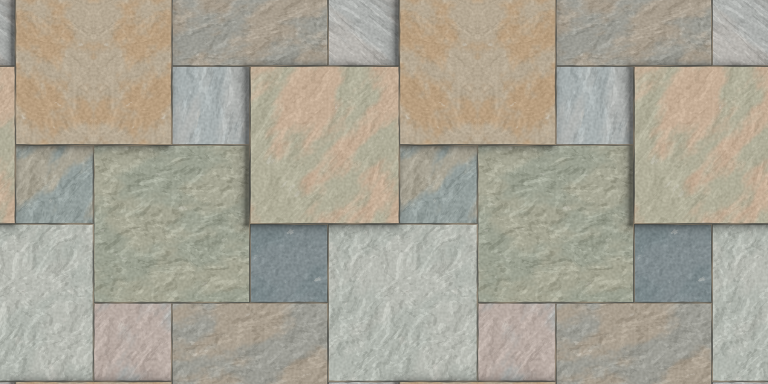
Write a WebGL 2 fragment shader that draws this texture.

```glsl
#version 300 es
precision highp float;

uniform vec2 u_resolution;
out vec4 fragColor;

const float CELLS = 5.0;                    // grid cells per repeat; one repeat fills the height
const vec2 GRID_START = vec2(0.20, 0.86);   // first grid line, from the top left
const vec2 CELL_PITCH = vec2(1.018, 1.027); // four even cells, the fifth takes the rest
const float JOINT_HALF_WIDTH = 0.012;
const float EDGE_WOBBLE = 0.005;
const float RIM_WIDTH = 0.04;
const float RIM_LIGHT = 0.03;
const float SHADOW_DEPTH = 0.42;
const float SHADOW_SOFTNESS = 0.05;
const vec2 SHADOW_SHIFT = vec2(-0.05, 0.01);
const float VEIN_SCALE = 1.7;
const float FLAKE_SCALE = 5.0;
const float FLAKE_STEPS = 2.5;
const float FLECK_STRENGTH = 0.35;
const float GRAIN_STRENGTH = 0.06;
const vec3 JOINT_DARK = vec3(0.28, 0.28, 0.26);
const vec3 JOINT_SAND = vec3(0.50, 0.45, 0.38);
const vec3 FLECK_COLOR = vec3(0.83, 0.82, 0.79);

// Stones 0-4 are large, 5-9 small, each ordered by grid row
const vec3 BASE_COLOR[10] = vec3[10](
    vec3(0.71, 0.66, 0.58), vec3(0.69, 0.68, 0.60), vec3(0.61, 0.63, 0.57),
    vec3(0.69, 0.71, 0.68), vec3(0.61, 0.61, 0.58), vec3(0.68, 0.69, 0.68),
    vec3(0.66, 0.69, 0.69), vec3(0.58, 0.62, 0.61), vec3(0.48, 0.53, 0.54),
    vec3(0.72, 0.67, 0.64));
const vec3 VEIN_COLOR[10] = vec3[10](
    vec3(0.72, 0.62, 0.50), vec3(0.77, 0.68, 0.59), vec3(0.65, 0.65, 0.58),
    vec3(0.72, 0.73, 0.70), vec3(0.66, 0.62, 0.56), vec3(0.72, 0.71, 0.69),
    vec3(0.70, 0.71, 0.70), vec3(0.66, 0.64, 0.58), vec3(0.51, 0.55, 0.56),
    vec3(0.67, 0.68, 0.67));
// Grain angle, stretch along the grain, relief
const vec3 GRAIN[10] = vec3[10](
    vec3(0.7, 1.2, 0.09), vec3(0.85, 2.1, 0.11), vec3(0.1, 1.7, 0.19),
    vec3(0.8, 1.5, 0.18), vec3(0.25, 1.7, 0.15), vec3(-0.7, 3.6, 0.18),
    vec3(1.3, 2.8, 0.16), vec3(0.9, 1.9, 0.16), vec3(0.5, 1.4, 0.09),
    vec3(0.9, 2.1, 0.14));

vec2 hashGradient(vec2 cell) {
    vec3 h = fract(cell.xyx * vec3(0.1031, 0.1030, 0.0973));
    h += dot(h, h.yzx + 33.33);
    float angle = 6.2832 * fract((h.x + h.y) * h.z);
    return vec2(cos(angle), sin(angle));
}

float gradientNoise(vec2 p) {
    vec2 i = floor(p), f = p - i;
    vec2 w = f * f * f * (f * (f * 6.0 - 15.0) + 10.0);
    vec2 e = vec2(0.0, 1.0);
    float low = mix(dot(hashGradient(i), f), dot(hashGradient(i + e.yx), f - e.yx), w.x);
    float high = mix(dot(hashGradient(i + e), f - e), dot(hashGradient(i + 1.0), f - 1.0), w.x);
    return mix(low, high, w.y);
}

float fbm(vec2 p) {
    float sum = 0.0, amplitude = 0.7;
    for (int octave = 0; octave < 5; octave++) {
        sum += amplitude * gradientNoise(p);
        p = mat2(1.6, 1.2, -1.2, 1.6) * p + 7.3;
        amplitude *= 0.55;
    }
    return sum;
}

// Height of split stone: flat flakes with short steps between
float flakeHeight(vec2 p) {
    float h = fbm(p);
    float level = h * FLAKE_STEPS;
    float terrace = floor(level) + smoothstep(0.35, 0.65, fract(level));
    return mix(h, terrace / FLAKE_STEPS, 0.65);
}

// Colour of one stone; local runs right and up from its corner
vec3 stoneColor(int id, vec2 local) {
    vec3 grain = GRAIN[id];
    float c = cos(grain.x), s = sin(grain.x);
    vec2 along = vec2(c * local.x + s * local.y, c * local.y - s * local.x);
    vec2 p = along / vec2(grain.y, 1.0) + float(id) * vec2(17.3, 9.1) + 40.0;

    float vein = smoothstep(-0.16, 0.2, fbm(p * VEIN_SCALE));
    vec3 color = mix(BASE_COLOR[id], VEIN_COLOR[id], vein);

    vec2 warped = p * FLAKE_SCALE + 0.6 * gradientNoise(p * 3.0);
    float slope = flakeHeight(warped) - flakeHeight(warped + vec2(0.10, -0.17));
    float fleck = smoothstep(0.36, 0.5, fbm(p * 5.0 + 21.0));
    color = mix(color, FLECK_COLOR, fleck * FLECK_STRENGTH);
    return color + slope * grain.z + GRAIN_STRENGTH * gradientNoise(local * 27.0 + 60.0);
}

// Soft shade thrown by the two raised large stones
float raisedShade(vec2 grid) {
    float shade = 0.0;
    for (int k = 0; k < 2; k++) {
        vec2 center = vec2(1.0 + 3.0 * float(k), 1.0 + float(k)) + SHADOW_SHIFT;
        vec2 offset = mod(grid - center + 0.5 * CELLS, CELLS) - 0.5 * CELLS;
        float gap = length(max(abs(offset) - 1.0, 0.0));
        shade = max(shade, exp(-gap / SHADOW_SOFTNESS));
    }
    return shade * SHADOW_DEPTH;
}

void main() {
    vec2 p = CELLS * vec2(gl_FragCoord.x, u_resolution.y - gl_FragCoord.y) / u_resolution.y;
    float pixel = CELLS / u_resolution.y;
    vec2 q = mod(p - GRID_START, CELLS);
    vec2 grid = min(q / CELL_PITCH, 4.0)
              + max(q - 4.0 * CELL_PITCH, 0.0) / (CELLS - 4.0 * CELL_PITCH) + vec2(0.0, 1.0);

    // Two-size square tiling: the residue names the part of the stone
    vec2 cell = floor(grid);
    float part = mod(cell.x + 2.0 * cell.y, CELLS);
    bool large = part < 3.5;
    vec2 anchor = large ? cell - vec2(mod(part, 2.0), floor(part / 2.0)) : cell;
    int id = int(mod(anchor.y, CELLS)) + (large ? 0 : 5);
    float size = large ? 2.0 : 1.0;
    vec2 local = grid - anchor;
    vec2 fromCenter = abs(local - 0.5 * size);
    float edge = 0.5 * size - max(fromCenter.x, fromCenter.y);

    // The first stone is mirrored about its middle
    vec2 face = vec2(id == 0 ? fromCenter.x : local.x, -local.y);
    vec3 color = stoneColor(id, face);
    color += RIM_LIGHT * (1.0 - smoothstep(0.0, RIM_WIDTH, edge));
    if (id > 1) color *= 1.0 - raisedShade(grid);

    // Joints with slightly worn edges and patches of sand
    float worn = edge + EDGE_WOBBLE * gradientNoise(local * 9.0 + float(id) * 5.7);
    float joint = 1.0 - smoothstep(JOINT_HALF_WIDTH - 0.5 * pixel, JOINT_HALF_WIDTH + 0.5 * pixel, worn);
    float sand = smoothstep(-0.2, 0.4, gradientNoise(local * 2.3 + float(id) * 3.1));
    color = mix(color, mix(JOINT_DARK, JOINT_SAND, sand), joint * 0.8);
    fragColor = vec4(clamp(color, 0.0, 1.0), 1.0);
}
```
